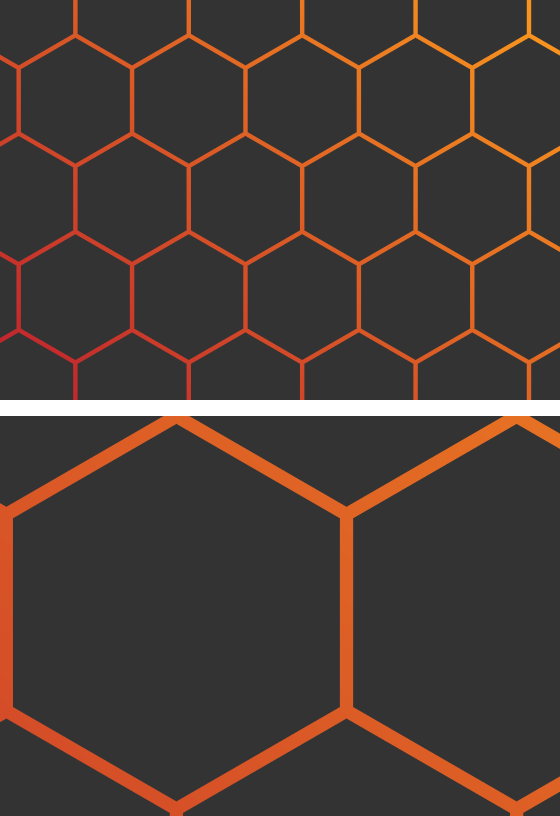
Top, the full canvas; bottom, a detail of the centre.
Reproduce this pattern procedurally as a WebGL 1 fragment shader.

```glsl
precision highp float;
// Honeycomb of thin outlines on charcoal, tinted by a diagonal red-to-orange gradient.

uniform vec2 u_resolution;

// Lengths are fractions of the canvas width.
const float CELL_PITCH = 0.2025;               // centre to centre across a row
const vec2 CELL_ORIGIN = vec2(0.1346, 0.5345); // centre of one cell
const float LINE_WIDTH = 0.0079;

const vec3 BACKGROUND = vec3(0.2);
const vec3 LINE_RED = vec3(0.757, 0.153, 0.176);
const vec3 LINE_ORANGE = vec3(0.969, 0.576, 0.118);
const float GRADIENT_START = 0.108;            // range of x + y
const float GRADIENT_END = 1.605;

const vec2 HEX_PERIOD = vec2(1.0, 1.7320508);
const vec2 HEX_SLOPE = vec2(0.5, 0.8660254);

// Distance to the nearest edge of a pointy-top hexagonal grid of pitch 1.
float hexEdgeDistance(vec2 p) {
  vec2 evenRow = mod(p + 0.5 * HEX_PERIOD, HEX_PERIOD) - 0.5 * HEX_PERIOD;
  vec2 oddRow = mod(p, HEX_PERIOD) - 0.5 * HEX_PERIOD;
  vec2 local = dot(evenRow, evenRow) < dot(oddRow, oddRow) ? evenRow : oddRow;
  local = abs(local);
  return 0.5 - max(local.x, dot(local, HEX_SLOPE));
}

void main() {
  vec2 uv = gl_FragCoord.xy / u_resolution.x;
  float pixel = 1.0 / u_resolution.x;

  // Outline coverage, smoothed over one pixel
  float edge = CELL_PITCH * hexEdgeDistance((uv - CELL_ORIGIN) / CELL_PITCH);
  float coverage = clamp((0.5 * LINE_WIDTH - edge) / pixel + 0.5, 0.0, 1.0);

  // Diagonal tint, lower left to upper right
  float blend = (uv.x + uv.y - GRADIENT_START) / (GRADIENT_END - GRADIENT_START);
  vec3 lineColor = mix(LINE_RED, LINE_ORANGE, clamp(blend, 0.0, 1.0));

  gl_FragColor = vec4(mix(BACKGROUND, lineColor, coverage), 1.0);
}
```
